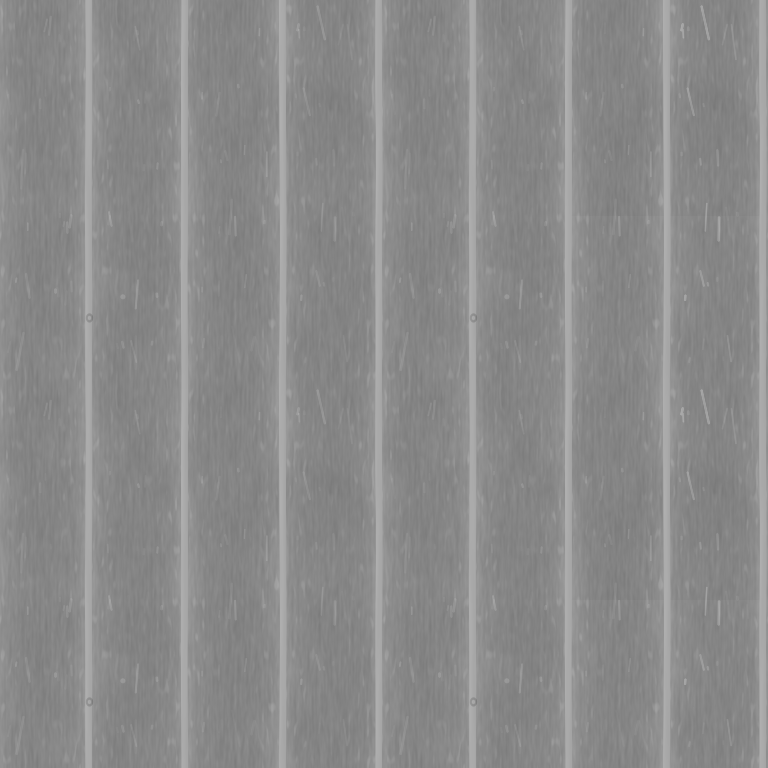
Give the GLSL for this texture, as a Shadertoy shader.

```glsl
// Worn grey vertical panels with pale raised seams, fine grain and scratches; tiles seamlessly.

vec3 hash3(vec2 p) {
    vec3 q = fract(p.xyx * vec3(0.1031, 0.1030, 0.0973) + 0.17);
    q += dot(q, q.yxz + 33.33);
    return fract((q.xxy + q.yzz) * q.zyx);
}

// Gradient noise that wraps after a whole number of cells
float corner(vec2 cell, vec2 f, vec2 period) {
    float a = 6.2832 * hash3(mod(cell, period) + period.yx).x;
    return dot(vec2(cos(a), sin(a)), f);
}

float noise(vec2 uv, vec2 period) {
    vec2 p = uv * period, i = floor(p), f = p - i;
    vec2 u = f * f * f * (f * (f * 6.0 - 15.0) + 10.0), e = vec2(1, 0);
    return mix(mix(corner(i, f, period), corner(i + e, f - e, period), u.x),
               mix(corner(i + e.yx, f - e.yx, period), corner(i + 1.0, f - 1.0, period), u.x), u.y);
}

// Thin tilted scratches, one per cell and layer; x counts panels
float scratches(vec2 g, float wear, float px) {
    float sum = 0.0;
    vec2 cell = floor(g), f = (fract(g) - 0.5) * vec2(1.0, 0.667);
    for (int i = 0; i < 6; i++) {
        vec2 key = mod(cell, vec2(4, 6)) + float(i) * vec2(17, 31);
        vec3 r = hash3(key), t = hash3(key + 71.0);
        vec2 p = f - (r.xy - 0.5) * vec2(0.72, 0.22);
        float len = mix(0.012, 0.2, t.x * t.x * t.x);
        vec2 dir = normalize(vec2((t.y - 0.5) * 0.5, 1.0));
        float d = length(p - dir * clamp(dot(p, dir), -len, len));
        float width = mix(0.003, 0.009, t.z);
        sum += (1.0 - smoothstep(width, width + px, d)) * r.z * r.z * wear;
    }
    return sum;
}

void mainImage(out vec4 fragColor, in vec2 fragCoord) {
    vec2 uv = fragCoord / iResolution.xy;
    vec2 q = uv * 2.0;                        // two repeats each way, four panels in each
    float px = 8.0 / iResolution.x;           // pixel size in panel widths

    // Panel index and signed distance to the nearest, slightly uneven seam
    float s = q.x * 4.0 - 0.935;
    float panel = mod(floor(s) + 1.0, 8.0);
    float seam = mod(round(s), 4.0);
    float d = s - round(s) + 0.016 * sin(seam * 1.5 + 0.8);
    d += 0.012 * noise(q + seam * 0.23, vec2(4, 3));
    float away = abs(d);

    // Broad tone and patchy wear
    float patches = noise(q, vec2(9, 5));
    float tone = 0.516 + 0.008 * (hash3(vec2(mod(panel, 4.0), 5)).x - 0.5);
    tone += 0.016 * patches + 0.014 * noise(q, vec2(40, 14));
    float lap = step(5.5, panel);
    tone += lap * 0.014 * (fract(q.y - 0.4375) - 0.5);

    // Vertical grain and pale flecks
    tone += 0.030 * noise(q, vec2(128, 9)) + 0.026 * noise(q, vec2(170, 34));
    float edgeWear = smoothstep(0.42, 0.1, away);
    float fleck = smoothstep(0.2, 0.55, noise(q, vec2(84, 22)));
    tone += fleck * (0.02 + 0.035 * edgeWear);

    // Dusty glow beside each seam
    float dust = 0.066 + 0.035 * patches + 0.025 * noise(q, vec2(64, 8));
    tone += dust * exp(-9.0 * max(away - 0.035, 0.0));

    // Scratches, heaviest on the last panel
    float wear = 1.0 + 0.9 * step(6.5, panel);
    tone += 0.075 * min(scratches(vec2(s, q.y * 6.0), wear, px), 1.5);

    // Raised seam with a lit left edge
    float ridge = 1.0 - smoothstep(0.034 - 0.5 * px, 0.034 + 0.7 * px, away);
    float ridgeTone = 0.665 - 0.5 * d + 0.02 * noise(q, vec2(96, 5));
    tone = mix(tone, ridgeTone, ridge);

    // A pale spot and a small dent on the seam, once per repeat
    vec2 local = fract(q);
    float spot = length(local - vec2(0.32, 0.227));
    tone += 0.07 * (1.0 - smoothstep(0.005, 0.005 + px * 0.3, spot));
    float dent = abs(length((local - vec2(0.233, 0.172)) * vec2(1.0, 0.8)) - 0.007);
    tone -= 0.10 * (1.0 - smoothstep(0.001, 0.001 + px * 0.3, dent));

    fragColor = vec4(vec3(tone), 1.0);
}
```
